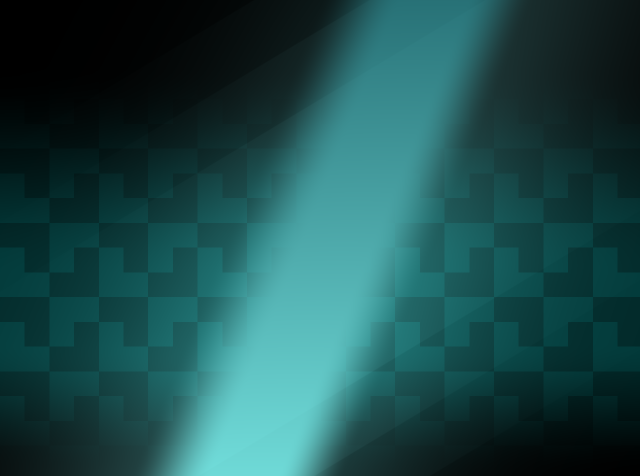
Give the GLSL for this background, as a WebGL 2 fragment shader.

```glsl
#version 300 es
precision highp float;

uniform vec2 u_resolution;
out vec4 outColor;

// Interlocking tiles: 1 on light cells, 0 on dark ones; rows repeat by three.
float tile(vec2 p) {
    vec2 cell = floor(vec2(p.x, 1.0 - p.y) / 0.052);
    float row = mod(cell.y, 3.0);
    float pairParity = mod(floor(cell.x * 0.5), 2.0);
    if (row < 0.5) return pairParity;
    if (row < 1.5) return 1.0 - mod(cell.x, 2.0);
    return 1.0 - pairParity;
}

// Four samples inside the pixel soften the tile edges.
float smoothTile(vec2 p, float pixel) {
    float sum = 0.0;
    for (int i = 0; i < 4; i++) {
        vec2 corner = vec2(i & 1, i >> 1) - 0.5;
        sum += tile(p + corner * pixel * 0.5);
    }
    return sum * 0.25;
}

// Three nested diagonal strips, counted from the widest inwards.
float nestedStrips(vec2 p, float pixel) {
    float d = abs(0.6 * p.x + 1.0 - p.y - 0.932);
    float sum = 0.0;
    for (int i = 0; i < 3; i++) {
        float halfWidth = 0.611 - 0.146 * float(i);
        sum += 1.0 - smoothstep(-pixel, pixel, d - halfWidth);
    }
    return sum;
}

void main() {
    vec2 p = gl_FragCoord.xy / u_resolution.y;
    p.x *= 1.3474 * u_resolution.y / u_resolution.x;
    float pixel = 1.0 / u_resolution.y;
    float offset = p.x - (0.525 + 0.4 * p.y);

    // Teal horizontal haze carrying the tiles
    float haze = smoothstep(0.0, 0.28, p.y) * (1.0 - smoothstep(0.42, 0.86, p.y));
    vec3 color = vec3(0.005, 0.19, 0.19) * haze;
    color *= mix(0.82, 1.16, smoothTile(p, pixel));

    // Wide glow and strips fading away from the beam
    float glow = exp(-pow(offset / 0.38, 2.0));
    color += vec3(0.11, 0.24, 0.24) * glow * mix(1.0, 0.4, p.y);
    float fade = exp(-pow(offset / 0.46, 2.0));
    vec3 strips = vec3(0.025, 0.04, 0.04) * nestedStrips(p, pixel) * fade;
    color += strips;

    // Slanted beam, brightest at its foot
    vec3 beamColor = mix(vec3(0.42, 0.83, 0.82), vec3(0.14, 0.42, 0.44), p.y);
    float beam = smoothstep(-0.25, -0.08, offset) * (1.0 - smoothstep(0.06, 0.2, offset));
    color = mix(color, beamColor + strips * 0.3, beam);

    outColor = vec4(color, 1.0);
}
```
